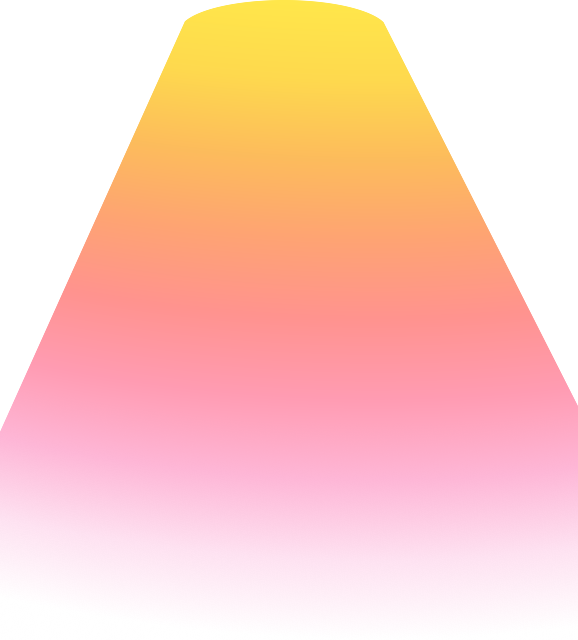
Write a Shadertoy shader that draws this background.

```glsl
// A wide beam with a rounded top, fading from yellow through coral and pink to white.

// Lengths are fractions of the canvas height, measured down from the top left.
const float ASPECT = 0.9023;
const float SHOULDER_Y = 0.035;
const float LEFT_X = 0.2878;
const float RIGHT_X = 0.599;
const float LEFT_SLOPE = -0.450;
const float RIGHT_SLOPE = 0.506;
const vec2 CAP_CENTER = vec2(0.443, 0.0495);
const vec2 CAP_RADII = vec2(0.1634, 0.0495);
const float BEND_X = 0.586;
const float BEND_AMOUNT = 0.192;
const float GRAIN_AMOUNT = 0.008;
const float GRAIN_CELLS = 768.0;
const vec3 WHITE = vec3(1.0);

// Evenly spaced colours from top to bottom.
const int STOP_COUNT = 9;
const vec3 STOPS[STOP_COUNT] = vec3[STOP_COUNT](
    vec3(1.000, 0.905, 0.290),
    vec3(0.995, 0.850, 0.305),
    vec3(0.990, 0.735, 0.360),
    vec3(0.995, 0.640, 0.450),
    vec3(1.000, 0.575, 0.560),
    vec3(1.000, 0.610, 0.700),
    vec3(0.995, 0.715, 0.840),
    vec3(0.995, 0.885, 0.945),
    vec3(1.000, 1.000, 1.000)
);

float hash(vec2 cell) {
    return fract(sin(dot(cell, vec2(127.1, 311.7))) * 43758.5);
}

vec3 gradient(float position) {
    float scaled = clamp(position, 0.0, 1.0) * float(STOP_COUNT - 1);
    int index = min(int(scaled), STOP_COUNT - 2);
    return mix(STOPS[index], STOPS[index + 1], scaled - float(index));
}

// Approximate signed distance to an ellipse.
float ellipseDistance(vec2 offset, vec2 radii) {
    float level = length(offset / radii);
    float slope = length(offset / (radii * radii));
    return level * (level - 1.0) / max(slope, 1e-4);
}

// Signed distance to the beam: slanted sides below a curved cap.
float beamDistance(vec2 p) {
    float drop = p.y - SHOULDER_Y;
    float left = (LEFT_X + LEFT_SLOPE * drop - p.x) / length(vec2(1.0, LEFT_SLOPE));
    float right = (p.x - RIGHT_X - RIGHT_SLOPE * drop) / length(vec2(1.0, RIGHT_SLOPE));
    float sides = max(left, right);
    float cap = ellipseDistance(p - CAP_CENTER, CAP_RADII);
    return drop < 0.0 ? max(sides, cap) : sides;
}

void mainImage(out vec4 fragColor, in vec2 fragCoord) {
    vec2 uv = fragCoord / iResolution.xy;
    vec2 p = vec2(uv.x * ASPECT, 1.0 - uv.y);

    // Curved colour bands that reach their end sooner on the left.
    float offset = p.x - BEND_X;
    float position = p.y + BEND_AMOUNT * offset * offset;
    vec3 beam = gradient(position);

    // Fine grain in the pale lower part.
    float grain = hash(floor(p * GRAIN_CELLS)) - 0.5;
    beam += grain * GRAIN_AMOUNT * smoothstep(0.6, 0.85, position);

    // Smooth edge about one pixel wide.
    float halfPixel = 0.5 / iResolution.y;
    float coverage = 1.0 - smoothstep(-halfPixel, halfPixel, beamDistance(p));
    fragColor = vec4(mix(WHITE, beam, coverage), 1.0);
}
```
